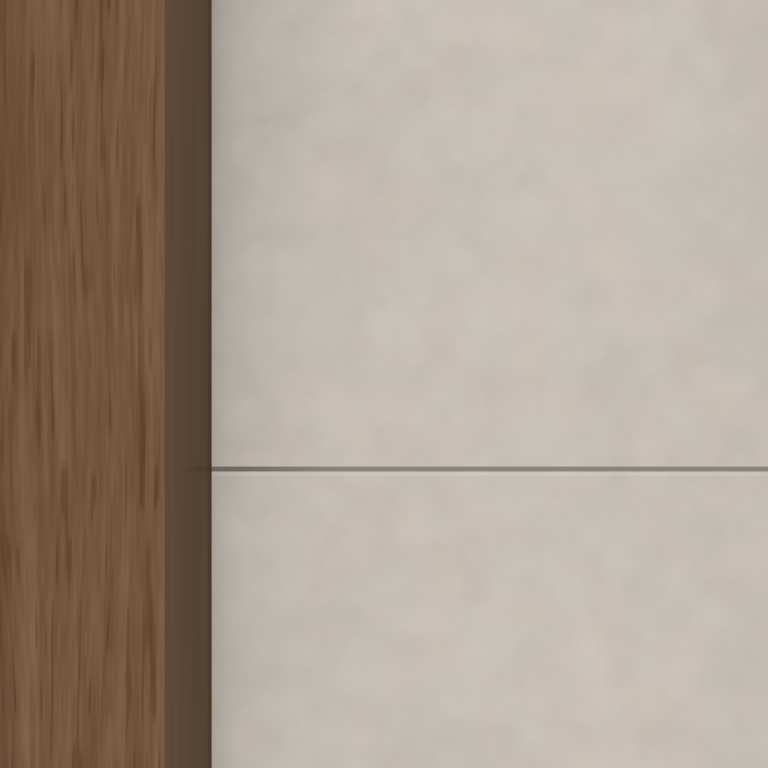
A WebGL 1 fragment shader for this texture:

```glsl
precision highp float;
// A vertical wood post with a shaded return face stands beside a pale plaster wall.
// Stretched value noise makes the grain, layered noise the plaster mottling,
// and soft ramps the shadow by the post and the horizontal panel joint.
uniform vec2 u_resolution;

const float POST_EDGE = 0.2145;
const float WALL_EDGE = 0.2755;
const float JOINT_Y = 0.3893;
const float JOINT_HALF = 0.0031;

float hash(vec2 p) {
  vec3 q = fract(vec3(p.xyx) * 0.1031);
  q += dot(q, q.yzx + 33.33);
  return fract((q.x + q.y) * q.z);
}

float noise(vec2 p) {
  vec2 cell = floor(p);
  vec2 f = fract(p);
  f = f * f * (3.0 - 2.0 * f);
  float low = mix(hash(cell), hash(cell + vec2(1.0, 0.0)), f.x);
  float high = mix(hash(cell + vec2(0.0, 1.0)), hash(cell + vec2(1.0, 1.0)), f.x);
  return mix(low, high, f.y);
}

// Layered noise, centred on zero.
float fbm(vec2 p) {
  float sum = 0.0;
  float gain = 0.5;
  for (int i = 0; i < 4; i++) {
    sum += gain * (noise(p) - 0.5);
    p = mat2(1.6, 1.2, -1.2, 1.6) * p + 17.3;
    gain *= 0.55;
  }
  return sum;
}

// Antialiased step from 0 to 1 at an edge.
float softStep(float edge, float x, float blur) {
  return smoothstep(edge - blur, edge + blur, x);
}

// Vertical grain: broad bands, fine fibres and short dark pores.
vec3 woodColor(vec2 p) {
  float bend = 0.012 * (noise(vec2(p.x * 9.0, p.y * 2.6)) - 0.5);
  float x = p.x + bend;
  float bands = noise(vec2(x * 38.0, p.y * 1.2)) - 0.5;
  float fibres = noise(vec2(x * 150.0, p.y * 5.0) + 31.0) - 0.5;
  float fine = noise(vec2(x * 300.0, p.y * 24.0) + 73.0) - 0.5;
  float pores = smoothstep(0.68, 0.95, noise(vec2(x * 190.0, p.y * 11.0) + 9.0));
  vec3 color = mix(vec3(0.43, 0.315, 0.225), vec3(0.475, 0.352, 0.258), 0.6 + 0.7 * bands);
  color += 0.055 * fibres + 0.04 * fine - 0.055 * pores;
  return color * mix(0.93, 1.0, smoothstep(0.0, 0.035, p.x));
}

// Return face in shade, darkening towards the wall.
vec3 sideColor(vec2 p) {
  float across = (p.x - POST_EDGE) / (WALL_EDGE - POST_EDGE);
  float grain = noise(vec2(p.x * 170.0, p.y * 4.0)) - 0.5;
  vec3 color = mix(vec3(0.365, 0.29, 0.228), vec3(0.325, 0.255, 0.198), across);
  color *= 1.0 - 0.16 * smoothstep(0.88, 1.0, across);
  float seam = exp(-pow((p.y - JOINT_Y) / 0.004, 2.0)) * smoothstep(0.1, 1.0, across);
  return color + 0.018 * grain - 0.035 * seam;
}

// Mottled plaster with a shadow that fades to the right.
vec3 plasterColor(vec2 p) {
  float d = max(p.x - WALL_EDGE, 0.0);
  float upper = smoothstep(JOINT_Y, 1.0, p.y);
  float shade = 0.07 * exp(-d / 0.018) + (0.10 + 0.05 * upper) * exp(-d / 0.10);
  vec3 color = vec3(0.782, 0.752, 0.712) * (1.0 - shade);
  color *= 1.0 - 0.015 * smoothstep(0.85, 1.0, p.x);
  float mottling = fbm(p * 26.0);
  float clouds = fbm(p * 6.0 + 40.0);
  float warmth = fbm(p * 19.0 + 90.0);
  color += 0.042 * mottling + 0.025 * clouds;
  return color + vec3(0.008, 0.0, -0.006) * warmth;
}

// Grey groove with a faint bright lip under it.
vec3 addJoint(vec3 color, vec2 p, float pixel) {
  float dist = abs(p.y - JOINT_Y);
  float blur = max(pixel, 0.0012);
  float groove = 1.0 - softStep(JOINT_HALF, dist, blur);
  float lip = exp(-pow((p.y - JOINT_Y + 0.0062) / 0.002, 2.0));
  vec3 grooveColor = mix(vec3(0.42, 0.40, 0.375), vec3(0.53, 0.52, 0.495),
                         smoothstep(WALL_EDGE, 0.45, p.x));
  color += 0.03 * lip;
  return mix(color, grooveColor, groove);
}

void main() {
  float pixel = 1.0 / min(u_resolution.x, u_resolution.y);
  vec2 p = gl_FragCoord.xy / u_resolution;
  float blur = max(pixel, 0.0014);

  vec3 wall = addJoint(plasterColor(p), p, pixel);
  vec3 color = mix(woodColor(p), sideColor(p), softStep(POST_EDGE, p.x, blur));
  color = mix(color, wall, softStep(WALL_EDGE, p.x, blur));
  gl_FragColor = vec4(clamp(color, 0.0, 1.0), 1.0);
}
```
